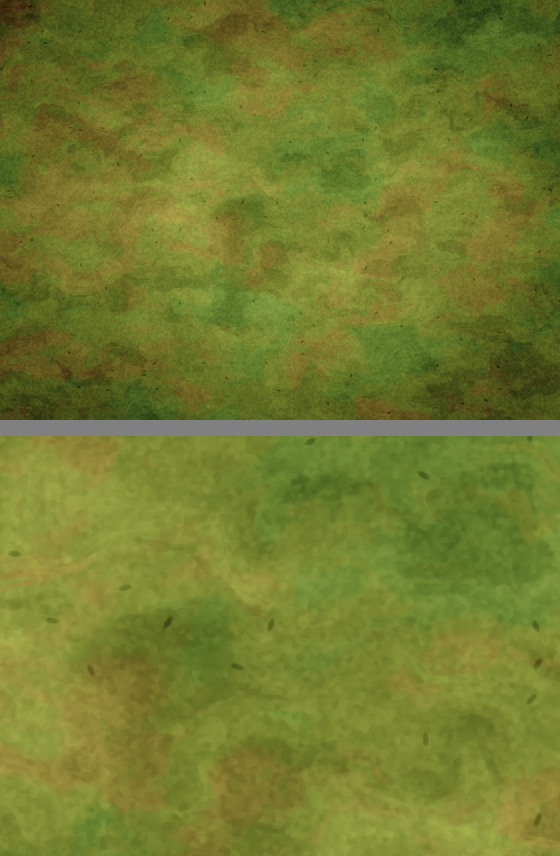
Top, the full canvas; bottom, a detail of the centre.
A Shadertoy shader for this texture:

```glsl
#define SHADE vec3(0.22, 0.24, 0.07)
#define LIGHT vec3(0.57, 0.61, 0.25)
#define RUST_SHIFT vec3(0.055, -0.035, 0.005)
#define MOSS_SHIFT vec3(-0.065, -0.005, 0.005)
#define STRETCH vec2(1.0, 1.75)
#define CLOUD_CONTRAST 0.75
#define DAB_DEPTH 0.17
#define GRAIN 0.26
#define VIGNETTE 0.66

vec3 hash3(vec2 p) {
    vec3 q = fract(p.xyx * vec3(0.1031, 0.1030, 0.0973));
    q += dot(q, q.yxz + 33.33);
    return fract((q.xxy + q.yzz) * q.zyx);
}

// Cellular noise: random cell values blended by distance to their seeds
float cells(vec2 p) {
    vec2 base = floor(p), f = p - base;
    float sum = 0.0, total = 0.0;
    for (int j = -1; j <= 1; j++)
    for (int i = -1; i <= 1; i++) {
        vec2 cell = vec2(i, j);
        vec3 h = hash3(base + cell + 200.0);
        vec2 d = cell + h.xy - f;
        float w = exp(-9.0 * dot(d, d));
        sum += w * h.z;
        total += w;
    }
    return sum / total;
}

float layeredCells(vec2 p) {
    float sum = 0.0, total = 0.0, amp = 1.0;
    for (int i = 0; i < 5; i++) {
        sum += amp * cells(p);
        total += amp;
        amp *= 0.62;
        p = mat2(0.96, 0.28, -0.28, 0.96) * p * 2.03 + 17.3;
    }
    return sum / total;
}

// Sparse dark flecks, one candidate per grid cell
float flecks(vec2 p) {
    vec2 id = floor(p);
    vec3 h = hash3(id + 71.0);
    vec2 d = fract(p) - 0.3 - 0.4 * h.xy;
    float a = 6.2832 * h.x;
    d = mat2(cos(a), sin(a), -sin(a), cos(a)) * d;
    float shape = 1.0 - smoothstep(0.05, 0.13, length(d * vec2(0.55, 1.2)));
    return shape * step(0.93, h.z);
}

void mainImage(out vec4 fragColor, in vec2 fragCoord) {
    vec2 uv = fragCoord / iResolution.xy;
    vec2 p = fragCoord / iResolution.y;

    // Ragged, sideways-drawn coordinates
    vec2 warp = vec2(cells(p * 13.0), cells(p * 13.0 + 40.0)) - 0.5;
    vec2 q = (p + 0.045 * warp) * STRETCH;

    // Broad clouds and smaller painted dabs
    float cloud = layeredCells(q * 4.5) - 0.5;
    float dabs = layeredCells(q * 9.0 + 31.0);
    float darkDab = smoothstep(0.56, 0.70, dabs);
    float paleDab = 1.0 - smoothstep(0.28, 0.42, dabs);

    // Darkened border with a soft, uneven edge
    float rim = length(2.0 * uv - 1.0) + 0.35 * cloud;
    float tone = 0.87 - VIGNETTE * smoothstep(0.3, 1.35, rim);
    tone += CLOUD_CONTRAST * cloud - DAB_DEPTH * darkDab + 0.10 * paleDab;

    // Fine grain and flecks
    float grain = 0.65 * cells(p * 210.0) + 0.35 * cells(p * 95.0 + 9.0) - 0.5;
    tone += GRAIN * grain - 0.35 * flecks(p * 34.0);
    tone = clamp(tone, -0.3, 1.2);

    // Olive ramp with rust and moss stains
    vec3 color = mix(SHADE, LIGHT, tone);
    color += vec3(0.0, 0.07, -0.08) * max(tone * (1.0 - tone), 0.0);
    float stain = layeredCells(q * 5.5 + 83.0) - 0.06 * (uv.x - 0.5);
    color += RUST_SHIFT * smoothstep(0.54, 0.72, stain);
    color += MOSS_SHIFT * (1.0 - smoothstep(0.28, 0.46, stain));

    fragColor = vec4(clamp(color, 0.0, 1.0), 1.0);
}
```
